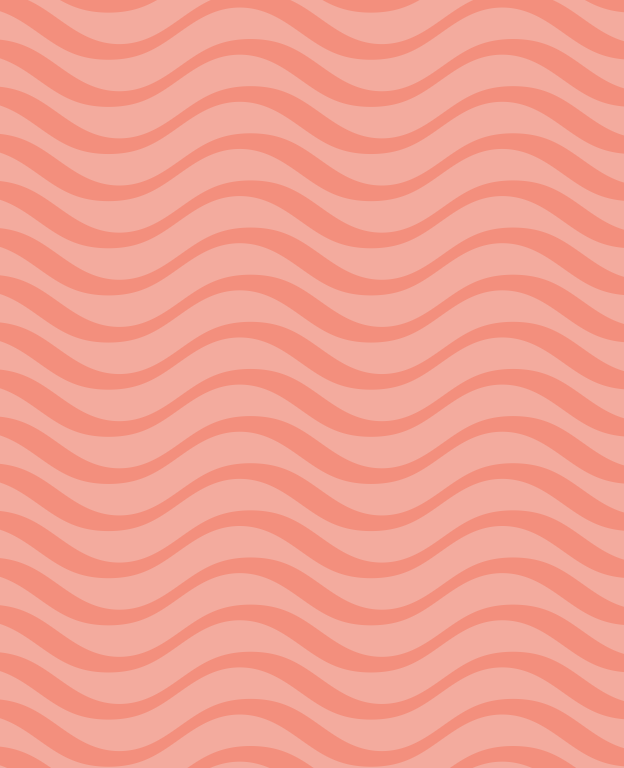
A Shadertoy shader for this pattern:

```glsl
const vec3 PALE_CORAL = vec3(0.953, 0.671, 0.620);
const vec3 DEEP_CORAL = vec3(0.953, 0.562, 0.490);

// Lengths are fractions of the canvas height, measured from the top left
const float WAVELENGTH   = 0.3418;
const float ROW_PITCH    = 0.06137;
const float AMPLITUDE    = 0.0340;
const float UPPER_CREST  = 0.3262;  // x of a crest on the upper edge
const float LOWER_TROUGH = 0.4831;  // x of a trough on the lower edge
const float UPPER_LEVEL  = 0.0848;  // mid height of the upper edge
const float LOWER_LEVEL  = 0.1052;  // mid height of the lower edge
const float PEAK_WIDENING   = 0.045;
const float PEAK_FLATTENING = 0.03;
const float TAU = 6.2831853;

// Wave peaking at 1 for x = 0, with broad peaks and narrower valleys
float broadWave(float x) {
    float t = TAU * x / WAVELENGTH;
    float wave = cos(t) + PEAK_WIDENING * (1.0 - cos(2.0 * t))
               - PEAK_FLATTENING * cos(3.0 * t);
    return wave / (1.0 - PEAK_FLATTENING);
}

// Vertical distance to the nearest band, negative inside
float bandDistance(vec2 p) {
    float upper = UPPER_LEVEL - AMPLITUDE * broadWave(p.x - UPPER_CREST);
    float lower = LOWER_LEVEL + AMPLITUDE * broadWave(p.x - LOWER_TROUGH);
    float offset = p.y - 0.5 * (upper + lower);
    float rowOffset = mod(offset + 0.5 * ROW_PITCH, ROW_PITCH) - 0.5 * ROW_PITCH;
    return abs(rowOffset) - 0.5 * (lower - upper);
}

void mainImage(out vec4 fragColor, in vec2 fragCoord) {
    vec2 p = vec2(fragCoord.x, iResolution.y - fragCoord.y) / iResolution.y;

    // Edge softened over about one pixel along the gradient
    float d = bandDistance(p);
    float pixel = max(length(vec2(dFdx(d), dFdy(d))), 1e-6);
    float coverage = clamp(0.5 - d / pixel, 0.0, 1.0);

    fragColor = vec4(mix(PALE_CORAL, DEEP_CORAL, coverage), 1.0);
}
```
